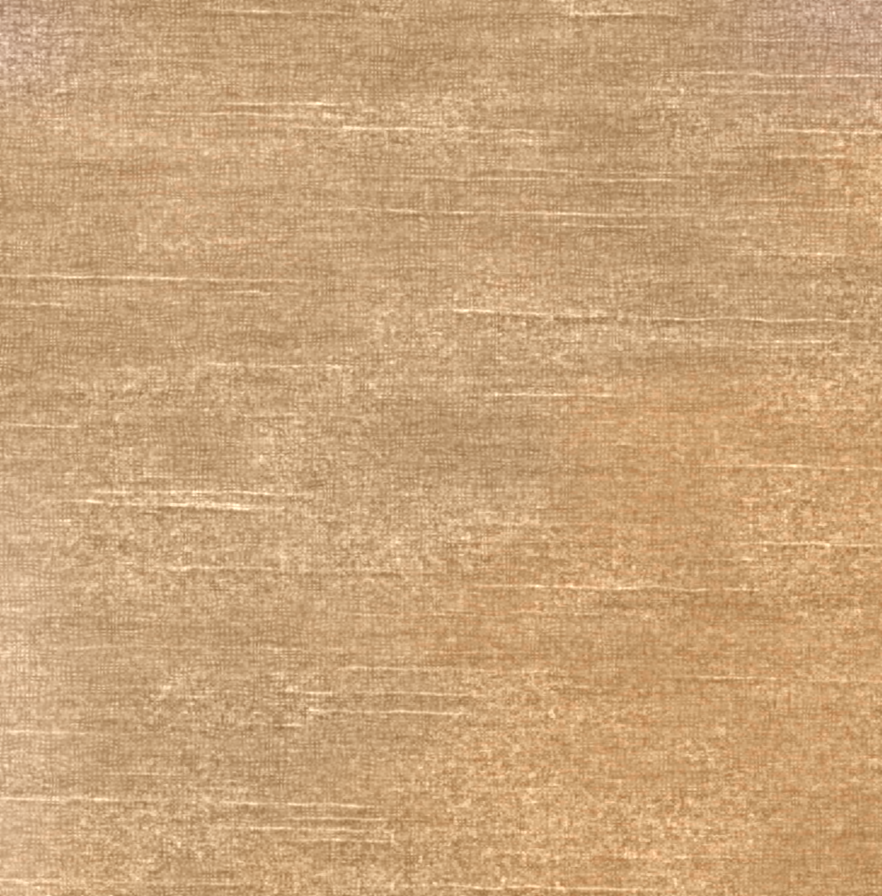
Give the GLSL for this texture, as a WebGL 2 fragment shader.

```glsl
#version 300 es
precision highp float;

uniform vec2 u_resolution;
out vec4 fragColor;

const vec3 SAND = vec3(0.780, 0.642, 0.484);
const vec3 HONEY = vec3(0.782, 0.616, 0.425);
const vec3 ROSE = vec3(0.785, 0.655, 0.555);
const vec3 RUST_SHIFT = vec3(0.020, -0.016, -0.018);
const vec3 SHEEN = vec3(0.94, 1.0, 1.02);
const float THREADS = 170.0;
const float WEAVE_DEPTH = 0.038;
const float GRAIN_DEPTH = 0.27;
const float GLINT_DEPTH = 0.10;
const float STREAK_DEPTH = 0.065;
const float CLOUD_DEPTH = 0.11;
const float SLUB_GLOW = 0.21;
const float SLUB_SHADE = 0.055;
const float SLUB_WIDTH = 0.0017;
const float SLUB_SLOPE = 0.018;
const int SLUBS = 76;
const float TAU = 6.28319;

float hash(vec2 p) {
    vec3 q = fract(vec3(p.xyx) * 0.1031);
    q += dot(q, q.yzx + 33.33);
    return fract((q.x + q.y) * q.z);
}

float noise(vec2 p) {
    vec2 cell = floor(p);
    vec2 f = fract(p);
    f = f * f * (3.0 - 2.0 * f);
    float low = mix(hash(cell), hash(cell + vec2(1.0, 0.0)), f.x);
    float high = mix(hash(cell + vec2(0.0, 1.0)), hash(cell + vec2(1.0, 1.0)), f.x);
    return mix(low, high, f.y);
}

float fbm(vec2 p) {
    float sum = 0.0;
    float gain = 0.5;
    for (int i = 0; i < 4; i++) {
        sum += gain * noise(p);
        p = p * 2.03 + 17.3;
        gain *= 0.5;
    }
    return sum / 0.9375;
}

// Uneven thread relief with wandering warp and weft.
float weave(vec2 p) {
    vec2 wander = vec2(noise(p * vec2(75.0, 40.0)), noise(p * vec2(35.0, 80.0) + 40.0));
    vec2 phase = TAU * (p * THREADS + 1.3 * wander);
    float worn = 0.3 + 1.4 * noise(p * vec2(70.0, 95.0) + 61.0);
    return worn * (0.55 * cos(phase.x) + 0.6 * cos(phase.y) + 0.4 * cos(phase.x) * cos(phase.y));
}

// Raised weft threads: x is the lit ridge, y the shadow below it.
vec2 slubs(vec2 p) {
    vec2 total = vec2(0.0);
    for (int i = 0; i < SLUBS; i++) {
        float id = float(i);
        float y = (id + hash(vec2(id, 3.0))) / float(SLUBS);
        float x = hash(vec2(id, 11.0));
        float reach = mix(0.05, 0.26, pow(hash(vec2(id, 23.0)), 1.4));
        float power = mix(0.2, 1.0, hash(vec2(id, 37.0)));
        float dx = p.x - x;
        float bend = 0.003 * (noise(vec2(p.x * 22.0, id * 7.0)) - 0.5);
        bend += 0.0012 * (noise(vec2(p.x * 120.0, id * 9.0)) - 0.5);
        float dy = p.y - y + SLUB_SLOPE * dx + bend;
        float ends = 1.0 - smoothstep(0.5, 1.0, abs(dx) / reach);
        float broken = 0.15 + 0.75 * noise(vec2(p.x * 45.0, id * 5.0 + 90.0));
        broken += 0.55 * noise(vec2(p.x * 160.0, id * 3.0 + 20.0));
        float ridge = exp(-dy * dy / (SLUB_WIDTH * SLUB_WIDTH));
        float under = (dy + 0.0048) / 0.0034;
        total += power * ends * broken * vec2(ridge, exp(-under * under));
    }
    return min(total, vec2(1.2));
}

void main() {
    vec2 p = gl_FragCoord.xy / u_resolution.y;
    vec2 uv = gl_FragCoord.xy / u_resolution;
    float cloud = fbm(p * vec2(4.0, 6.0) + 5.0);
    float patches = fbm(p * vec2(9.0, 14.0) + 31.0);

    // Broad colour regions.
    float honey = smoothstep(-0.2, 0.75, uv.x - uv.y + 1.2 * (cloud - 0.5));
    float topCorners = smoothstep(0.82, 0.97, uv.y) * smoothstep(0.25, 0.5, abs(uv.x - 0.47));
    float leftEdge = 1.0 - smoothstep(0.0, 0.13, uv.x + 0.12 * (patches - 0.5));
    leftEdge *= 1.0 - smoothstep(0.4, 0.58, uv.y);
    float rose = clamp(topCorners * (0.4 + patches) + 0.25 * leftEdge, 0.0, 1.0);
    vec3 color = mix(mix(SAND, HONEY, honey), ROSE, rose);

    // Soft rusty weft flecks.
    float fleck = smoothstep(0.5, 0.9, noise(p * vec2(75.0, 200.0) + 71.0));
    color += RUST_SHIFT * fleck * smoothstep(0.4, 0.7, cloud + 0.25 * (uv.x - 0.5));

    // Crushed pile, threads and weft streaks.
    float rough = mix(0.72, 1.2, smoothstep(0.35, 0.65, patches + 0.15 * (honey - 0.5)));
    float grain = 0.5 * noise(p * vec2(185.0, 225.0)) + 0.5 * noise(p * vec2(370.0, 410.0) + 9.0) - 0.5;
    float glint = smoothstep(0.68, 0.98, noise(p * vec2(130.0, 210.0) + 53.0));
    float streak = noise(p * vec2(7.0, 120.0) + 13.0) + 0.6 * noise(p * vec2(26.0, 180.0) + 27.0) - 0.8;
    float tone = rough * (GRAIN_DEPTH * grain + GLINT_DEPTH * glint);
    tone += WEAVE_DEPTH * mix(1.15, 0.75, honey) * weave(p);
    tone += STREAK_DEPTH * streak + CLOUD_DEPTH * (cloud - 0.5);
    tone += CLOUD_DEPTH * (patches - 0.5) + 0.055 * leftEdge - 0.025 * topCorners;

    vec2 slub = slubs(p);
    tone += SLUB_GLOW * slub.x - SLUB_SHADE * slub.y;
    fragColor = vec4(clamp(color + SHEEN * tone, 0.0, 1.0), 1.0);
}
```
